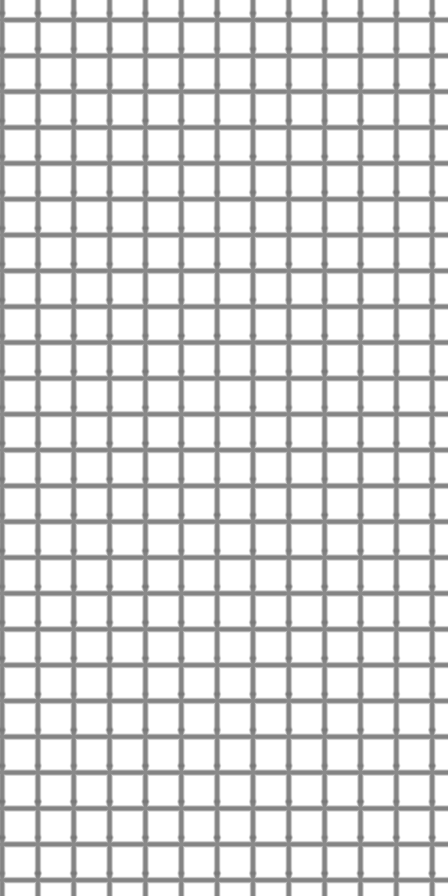
Give the GLSL for this pattern, as a Shadertoy shader.

```glsl
// Square wire grid: soft grey lines on white, with a small dark knot on each
// upright just above every crossing. Cells come from fract, lines from their
// distance to the cell axes, and a hash varies the knots slightly.

#define CELLS_ACROSS 12.5
#define GRID_OFFSET vec2(0.058, 0.443)
#define HALF_WIDTH 0.071
#define EDGE_SOFTNESS 0.043
#define KNOT_HEIGHT 0.19
#define KNOT_SIZE 0.055
#define KNOT_SWELL 0.022
#define KNOT_DARKEN 0.045
#define CROSSING_LIGHTEN 0.025
#define WIRE_COLOR vec3(0.515)
#define PAPER_COLOR vec3(1.0)

float hash21(vec2 p) {
    vec3 q = fract(vec3(p.xyx) * 0.1031);
    q += dot(q, q.yzx + 33.33);
    return fract((q.x + q.y) * q.z);
}

// Coverage of a line from the distance to its axis
float lineMask(float dist, float halfWidth, float soft) {
    return 1.0 - smoothstep(halfWidth - soft, halfWidth + soft, dist);
}

void mainImage(out vec4 fragColor, in vec2 fragCoord) {
    float pixel = CELLS_ACROSS / iResolution.x;
    vec2 grid = fragCoord * pixel - GRID_OFFSET;
    vec2 crossing = floor(grid + 0.5);
    vec2 offset = grid - crossing;
    vec2 dist = abs(offset);
    float soft = max(EDGE_SOFTNESS, 0.7 * pixel);

    // Knot: a short swelling of the upright wire
    float knotY = (offset.y - KNOT_HEIGHT) / KNOT_SIZE;
    float knot = exp(-knotY * knotY) * mix(0.6, 1.1, hash21(crossing));

    // Two sets of wires
    float upright = lineMask(dist.x, HALF_WIDTH + KNOT_SWELL * knot, soft);
    float level = lineMask(dist.y, HALF_WIDTH, soft);
    float cover = max(upright, level);

    // Tone along the wires
    vec3 wire = WIRE_COLOR - KNOT_DARKEN * knot * upright
              + CROSSING_LIGHTEN * upright * level;

    fragColor = vec4(mix(PAPER_COLOR, wire, cover), 1.0);
}
```
